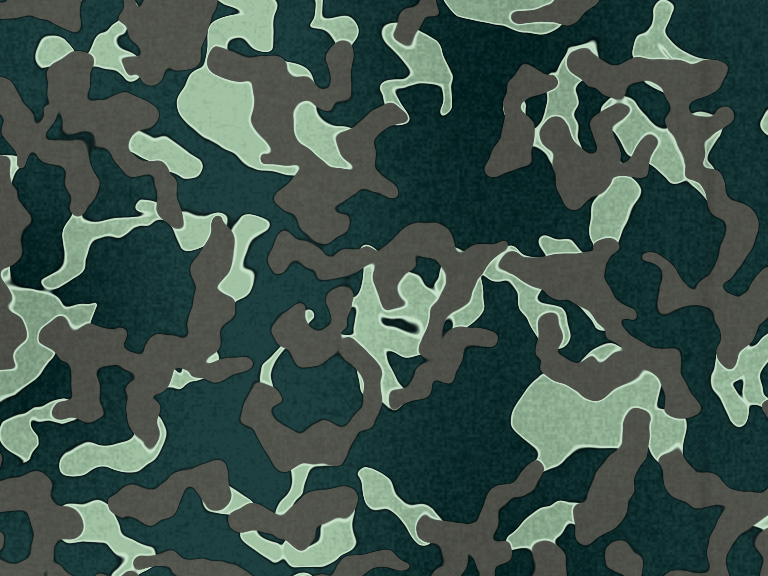
Reproduce this texture procedurally as a Shadertoy shader.

```glsl
// Woodland camouflage cloth: brown branches over pale green patches on dark teal.

const float CELL = 0.165;         // spacing of the scattered shapes, canvas height = 1
const float EDGE = 0.0012;        // half width of the printed edge

const vec3 TEAL_DEEP  = vec3(0.000, 0.108, 0.110);
const vec3 TEAL_LIT   = vec3(0.118, 0.250, 0.250);
const vec3 BROWN      = vec3(0.308, 0.318, 0.288);
const vec3 GREEN_DIM  = vec3(0.440, 0.555, 0.460);
const vec3 GREEN      = vec3(0.615, 0.745, 0.625);
const vec3 GREEN_PALE = vec3(0.810, 0.910, 0.820);

float hash(vec2 p) {
    vec3 q = fract(vec3(p.xyx) * 0.1031);
    q += dot(q, q.yzx + 33.33);
    return fract((q.x + q.y) * q.z);
}

float noise(vec2 p) {
    vec2 i = floor(p), f = fract(p);
    f = f * f * (3.0 - 2.0 * f);
    return mix(mix(hash(i), hash(i + vec2(1, 0)), f.x),
               mix(hash(i + vec2(0, 1)), hash(i + vec2(1, 1)), f.x), f.y);
}

vec2 wobble(vec2 p, float frequency, float amount) {
    vec2 q = p * frequency;
    return amount * (vec2(noise(q + 17.0), noise(q + 71.0)) - 0.5);
}

vec2 direction(float angle) {
    return vec2(cos(angle), sin(angle));
}

float smoothUnion(float a, float b, float k) {
    float h = max(k - abs(a - b), 0.0) / k;
    return min(a, b) - 0.25 * k * h * h;
}

// Capsule whose radius changes from ra to rb.
float taperedSegment(vec2 p, vec2 a, vec2 b, float ra, float rb) {
    vec2 d = b - a;
    float h = clamp(dot(p - a, d) / dot(d, d), 0.0, 1.0);
    return length(p - a - d * h) - mix(ra, rb, h);
}

// Rounded chain that wanders from its start and varies in thickness.
float worm(vec2 p, vec2 start, float heading, vec2 seed,
           int joints, float stride, vec2 radii, float blend) {
    float d = 1e3;
    vec2 a = start;
    float ra = mix(radii.x, radii.y, hash(seed + 5.0));
    for (int i = 0; i < joints; i++) {
        vec2 key = seed + 13.0 * float(i + 1);
        heading += 2.6 * (hash(key) - 0.5);
        vec2 b = a + stride * direction(heading);
        float rb = mix(radii.x, radii.y, hash(key + 7.0));
        d = smoothUnion(d, taperedSegment(p, a, b, ra, rb), blend);
        a = b;
        ra = rb;
    }
    return d;
}

// Distances to the brown (x) and green (y) shapes; both grow from shared anchors.
vec2 camouflage(vec2 p) {
    vec2 home = floor(p / CELL);
    vec2 d = vec2(1e3);
    for (int y = -2; y <= 2; y++)
    for (int x = -2; x <= 2; x++) {
        vec2 cell = home + vec2(x, y);
        vec2 seed = cell + 140.0;
        vec2 jitter = vec2(hash(seed), hash(seed + 31.0));
        vec2 anchor = CELL * (cell + 0.1 + 0.8 * jitter);
        float heading = 6.2832 * hash(seed + 57.0);
        float away = heading + 2.0 + 2.3 * hash(seed + 83.0);

        float branch = worm(p, anchor, heading, seed + 200.0, 5, 0.042,
                            vec2(0.011, 0.028), 0.014);
        float patchShape = worm(p, anchor, away, seed + 400.0, 3, 0.050,
                                vec2(0.004, 0.031), 0.014);

        // A sparse lattice of cells carries one broad patch each.
        if (mod(cell.x + 7.0 * cell.y, 17.0) == 13.0) {
            vec2 c = anchor + 0.07 * direction(away);
            vec2 e = c + 0.08 * direction(away + 1.2);
            patchShape = smoothUnion(patchShape, taperedSegment(p, c, e, 0.090, 0.068), 0.04);
        }
        d.x = smoothUnion(d.x, branch, 0.016);
        d.y = smoothUnion(d.y, patchShape, 0.014);
    }
    return d;
}

float inside(float d) {
    return 1.0 - smoothstep(-EDGE, EDGE, d);
}

void mainImage(out vec4 fragColor, in vec2 fragCoord) {
    vec2 p = fragCoord / iResolution.y;
    vec2 q = p + wobble(p, 15.0, 0.028) + wobble(p, 34.0, 0.012);
    vec2 shapes = camouflage(q);
    float brown = shapes.x;
    float green = max(shapes.y, -brown);

    // Cloth: fine grain, crossing threads and slow changes of light.
    float grain = noise(p * 230.0) - 0.5;
    float weave = noise(p * vec2(260.0, 50.0)) + noise(p * vec2(50.0, 260.0)) - 1.0;
    float light = noise(p * 2.3 + 4.0) - 0.5;

    vec3 col = mix(TEAL_DEEP, TEAL_LIT, clamp(0.62 + 1.2 * light + 0.50 * grain + 0.20 * weave, 0.0, 1.0));
    col *= 1.0 - 0.55 * (1.0 - smoothstep(0.001, 0.005, min(green, brown + 0.001)));
    vec3 branchColor = BROWN * (1.0 + 0.12 * light + 0.12 * grain + 0.06 * weave);
    col = mix(col, branchColor, inside(brown));

    // Green print with a thin pale rim.
    vec3 patchColor = mix(GREEN_DIM, GREEN, clamp(0.80 + 1.2 * light + 0.5 * grain + 0.2 * weave, 0.0, 1.1));
    patchColor = mix(patchColor, GREEN_PALE, 0.85 * smoothstep(-0.005, -0.002, green));
    col = mix(col, patchColor, inside(green));

    // A faint vertical fold.
    float fold = (p.x - 1.21 - 0.02 * noise(p * 3.0)) / 0.012;
    col *= 1.0 - 0.10 * exp(-fold * fold);
    fragColor = vec4(col, 1.0);
}
```
